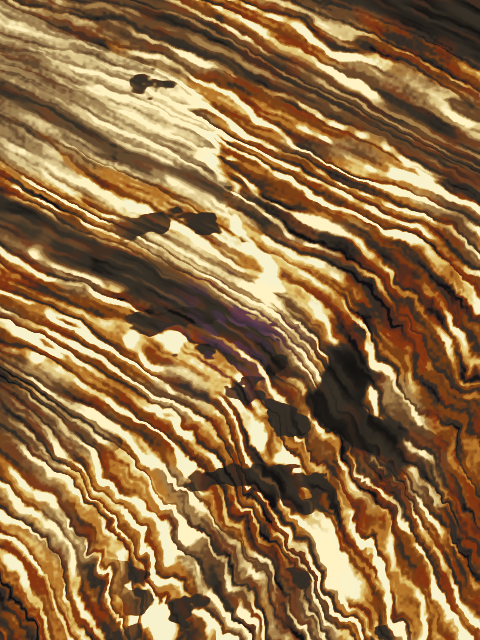
Give the GLSL for this texture, as a WebGL 2 fragment shader.

```glsl
#version 300 es
precision highp float;
// Weathered, sunlit wood: a bent grain field is cut into uneven ridges with
// thin broken crests. Shadow bands, a bleached patch with a ragged break,
// splinters and a hollow then vary the light before a colour ramp.

#define RINGS 36.0        // ridges per canvas height
#define FIBRES 170.0      // fine fibres per canvas height
#define GRAIN_SLOPE 0.45  // tilt of the straight grain
#define BEND 0.70         // how sharply the grain turns down
#define KINK 0.042        // waviness of the turned grain
#define GLOW 0.25         // warm flank of a ridge
#define CREST 0.50        // sunlit edge of a ridge
#define GROOVE 0.17       // depth of grooves
#define EXPOSURE 0.36     // mean light on the wood
#define FIBRE_CONTRAST 0.50

uniform vec2 u_resolution;
out vec4 fragColor;

float hash(vec2 cell) {
    uvec2 k = uvec2(ivec2(cell) + 32768);
    uint h = k.x * 1664525u + k.y * 1013904223u;
    h = (h ^ (h >> 15)) * 2246822519u;
    h = (h ^ (h >> 13)) * 3266489917u;
    return float((h ^ (h >> 16)) >> 8) / 16777216.0;
}

float noise(vec2 p) {
    vec2 i = floor(p), f = fract(p);
    f = f * f * (3.0 - 2.0 * f);
    return mix(mix(hash(i), hash(i + vec2(1, 0)), f.x),
               mix(hash(i + vec2(0, 1)), hash(i + vec2(1, 1)), f.x), f.y);
}

float fbm(vec2 p) {
    float sum = 0.0, amp = 0.53;
    for (int i = 0; i < 4; i++) {
        sum += amp * noise(p);
        p = p * 2.03 + 17.3;
        amp *= 0.5;
    }
    return sum;
}

// Soft window around a centre
float band(float x, float centre, float halfWidth, float soft) {
    return 1.0 - smoothstep(halfWidth - soft, halfWidth + soft, abs(x - centre));
}

vec3 woodRamp(float v) {
    vec3 c = mix(vec3(0.07, 0.06, 0.07), vec3(0.22, 0.18, 0.15), smoothstep(-0.08, 0.14, v));
    c = mix(c, vec3(0.49, 0.25, 0.08), smoothstep(0.16, 0.34, v));
    c = mix(c, vec3(0.72, 0.47, 0.17), smoothstep(0.36, 0.53, v));
    c = mix(c, vec3(0.89, 0.77, 0.44), smoothstep(0.54, 0.70, v));
    return mix(c, vec3(0.97, 0.95, 0.80), smoothstep(0.70, 0.88, v));
}

void main() {
    vec2 p = gl_FragCoord.xy / u_resolution.y;

    // Grain coordinates: across the ridges and along them
    float q = 0.5 * p.x - 0.8 * p.y + 0.16;
    float turned = smoothstep(-0.12, 0.16, q);
    float along = 0.8 * p.x - 0.6 * p.y;
    float flow = p.y + GRAIN_SLOPE * p.x + BEND * 0.5 * (q + sqrt(q * q + 0.01));
    float across = flow + 0.035 * (noise(p * 5.0) - 0.5)
        + mix(0.012, KINK, turned) * (fbm(vec2(along * 30.0, flow * 16.0)) - 0.5)
        + 0.006 * (fbm(p * 75.0) - 0.5);
    flow += 0.035 * (fbm(p * 9.0) - 0.5);

    // Fibres and ridges
    float fibre = 0.6 * noise(vec2(across * FIBRES, along * 16.0))
                + 0.4 * noise(vec2(across * FIBRES * 0.42, along * 7.0 + 40.0));
    float speckle = noise(p * 190.0) - 0.5;
    float ring = across * RINGS + 2.2 * noise(vec2(across * 16.0, along * 3.5))
               + 0.7 * noise(vec2(across * 70.0, along * 14.0));
    float f = fract(ring), id = floor(ring);
    float glint = 0.55 * noise(vec2(along * 11.0, id * 7.0)) + 0.45 * noise(vec2(along * 50.0, id * 3.0));
    float flank = smoothstep(0.10, 0.75, f) * (1.0 - smoothstep(0.80, 0.95, f));
    float edge = band(f, 0.74 - 0.14 * glint, 0.05 + 0.15 * glint, 0.08) * smoothstep(0.22, 0.55, glint);
    float groove = smoothstep(0.82, 0.96, f) + 1.0 - smoothstep(0.0, 0.20, f);
    float crack = 1.0 - smoothstep(0.0, 0.04, abs(noise(vec2(across * 9.0, along * 2.0)) - 0.5));

    // Ragged break and the zones around it
    float splinter = noise(vec2(across * 75.0, along * 4.0)) - 0.5;
    float fromBreak = p.x - 0.31 - 0.35 * (0.86 - p.y) + 1.6 * max(p.y - 0.86, 0.0)
                    - 0.06 * splinter - 0.07 * (fbm(vec2(p.y * 18.0, 3.0)) - 0.5);
    float leftSide = 1.0 - smoothstep(-0.006, 0.006, fromBreak);
    float flake = smoothstep(-0.01, 0.01, p.x - 0.15 - 0.2 * splinter)
                * (1.0 - smoothstep(-0.01, 0.01, p.x - 0.52 - 0.2 * splinter))
                * band(flow, 0.755, 0.07, 0.01);
    float bleached = leftSide * smoothstep(0.74, 0.77, flow) * (1.0 - flake);
    float shade = band(flow, 0.67, 0.032, 0.014) * (1.0 - smoothstep(0.36, 0.50, p.x + 0.2 * splinter));
    shade = max(shade, 0.8 * band(flow, 1.085, 0.038, 0.02) * smoothstep(0.12, 0.25, p.x));
    shade = max(shade, 0.8 * band(flow, 0.86, 0.012, 0.008) * leftSide);
    vec2 h = p - vec2(0.56, 0.36) + 0.12 * (vec2(fbm(p * 14.0), fbm(p * 14.0 + 31.0)) - 0.5);
    float hollow = 1.0 - smoothstep(0.8, 1.05, length(vec2(h.x + 0.45 * h.y, h.y) / vec2(0.06, 0.12)));
    hollow = max(hollow, smoothstep(1.235, 1.265, flow));
    hollow = max(hollow, 0.8 * leftSide * smoothstep(0.62, 0.66, fbm(p * vec2(13, 20) + 8.0)) * smoothstep(0.15, 0.22, p.x));

    // Light
    float broad = fbm(vec2(flow * 8.0, along * 4.0) + 5.0) - 0.5;
    float sun = smoothstep(-0.28, 0.12, broad) * (0.4 + 0.6 * smoothstep(0.05, 0.3, length(p)));
    float v = EXPOSURE + FIBRE_CONTRAST * (fibre - 0.5) + 0.12 * speckle + 0.55 * broad;
    v += sun * (GLOW * flank + CREST * edge * (0.5 + glint)) * (1.0 - 0.5 * max(flake, bleached));
    v -= GROOVE * groove * (1.0 - 0.6 * bleached) + 0.25 * crack;
    v += 0.27 * bleached + 0.12 * flake;
    v = mix(v, 0.13 + 0.4 * (fibre - 0.5), 0.85 * shade);
    v = mix(v, 0.02 + 0.3 * (fibre - 0.4), hollow);
    float rim = band(fromBreak, 0.003, 0.011, 0.006) * band(p.y, 0.70, 0.18, 0.04);
    v += 0.55 * rim * smoothstep(0.25, 0.5, noise(p * 34.0));

    // Colour: warm ramp, greyed patches, red and violet fringes
    vec3 color = woodRamp(v);
    float luma = dot(color, vec3(0.3, 0.59, 0.11));
    float patchy = smoothstep(0.47, 0.62, fbm(vec2(flow * 14.0, along * 6.0) + 60.0));
    float grey = max(max(0.65 * bleached, 0.6 * max(shade, hollow)), 0.5 * patchy);
    color = mix(color, luma * vec3(1.10, 1.01, 0.78), grey);
    float midTone = band(luma, 0.30, 0.14, 0.08);
    float fringe = smoothstep(0.55, 0.75, noise(vec2(across * 100.0, along * 30.0)));
    color = mix(color, vec3(0.55, 0.17, 0.05), 0.5 * fringe * midTone * (1.0 - grey));
    float violet = band(length(p - vec2(0.38, 0.49)), 0.0, 0.08, 0.08) * smoothstep(0.4, 0.6, noise(vec2(across * 110.0, along * 35.0)));
    color = mix(color, vec3(0.36, 0.22, 0.40), 0.6 * violet * midTone);
    fragColor = vec4(clamp(color, 0.0, 1.0), 1.0);
}
```
